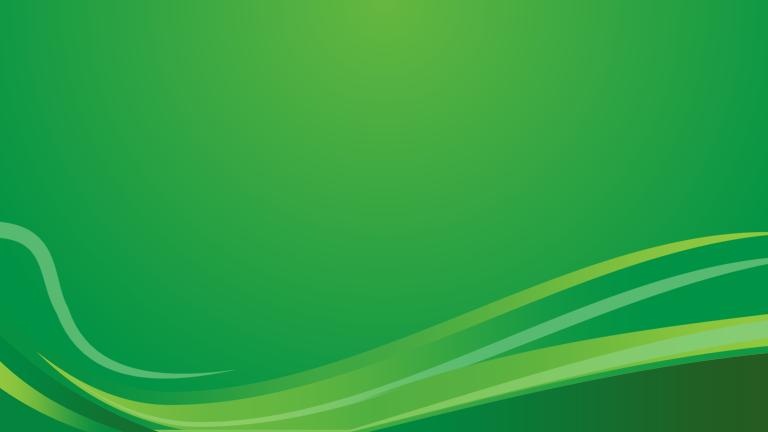
Write a WebGL 1 fragment shader that draws this background.

```glsl
precision highp float;
uniform vec2 u_resolution;

// Cubic edge between two ends, each given as (x, height, slope)
float edge(float x, vec3 a, vec3 b) {
  float span = b.x - a.x;
  float t = clamp((x - a.x) / span, 0.0, 1.0);
  float s = 1.0 - t;
  return mix(a.y, b.y, t * t * (3.0 - 2.0 * t))
       + span * t * s * (a.z * s - b.z * t);
}

// Two edges joined at a level valley
float valley(float x, vec3 left, vec2 low, vec3 right) {
  vec3 mid = vec3(low, 0.0);
  return x < low.x ? edge(x, left, mid) : edge(x, mid, right);
}

float below(float y, float top) {
  float soft = 0.8 / u_resolution.y;
  return smoothstep(-soft, soft, top - y);
}

float between(float y, float bottom, float top) {
  return max(below(y, top) - below(y, bottom), 0.0);
}

vec2 bezier(vec2 a, vec2 b, vec2 c, vec2 d, float t) {
  float s = 1.0 - t;
  return s * s * s * a + 3.0 * s * t * (s * b + t * c) + t * t * t * d;
}

// S-shaped path: a steep drop followed by a long sweep
vec2 ribbonPath(float t) {
  vec2 joint = vec2(0.144, 0.282);
  return t < 0.5
    ? bezier(vec2(0.0, 0.468), vec2(0.127, 0.456), vec2(0.104, 0.352), joint, t * 2.0)
    : bezier(joint, vec2(0.197, 0.132), vec2(0.347, 0.109), vec2(0.544, 0.144), t * 2.0 - 1.0);
}

float ribbonDistance(vec2 p) {
  float nearest = 1.0;
  vec2 a = ribbonPath(0.0);
  for (int i = 1; i <= 40; i++) {
    float t = float(i) / 40.0;
    vec2 b = ribbonPath(t);
    vec2 along = b - a;
    float h = clamp(dot(p - a, along) / dot(along, along), 0.0, 1.0);
    float taper = t + (h - 1.0) / 40.0;
    float halfWidth = 0.0185 * (1.0 - taper * taper * taper) - 0.006 * taper * (1.0 - taper);
    nearest = min(nearest, length(p - a - along * h) - halfWidth);
    a = b;
  }
  return nearest;
}

void main() {
  vec2 p = gl_FragCoord.xy / u_resolution.y;
  p.x *= 1.7778 * u_resolution.y / u_resolution.x;
  float x = p.x;
  float y = p.y;
  vec3 deep = vec3(0.0, 0.575, 0.27);
  vec3 leaf = vec3(0.40, 0.72, 0.25);
  vec3 lime = vec3(0.56, 0.78, 0.24);
  vec3 mint = vec3(0.34, 0.73, 0.44);
  vec3 forest = vec3(0.07, 0.44, 0.19);

  // Backdrop glow from the top centre
  vec3 color = mix(leaf, deep, min(distance(p, vec2(0.889, 1.0)) / 1.06, 1.0));

  // Tapered S ribbon
  float soft = 0.8 / u_resolution.y;
  color = mix(color, mint, 1.0 - smoothstep(-soft, soft, ribbonDistance(p)));

  // Upper wave and its bright rim
  float crest = valley(x, vec3(0.0, 0.271, -0.75), vec2(0.394, 0.093), vec3(1.778, 0.463, 0.0));
  vec3 rim = mix(vec3(0.02, 0.565, 0.26), vec3(0.25, 0.66, 0.26), smoothstep(0.15, 0.8, x));
  rim = mix(rim, lime, smoothstep(0.8, 1.7, x));
  color = mix(color, rim, below(y, crest));

  // Wave body, from lime at the tip to deep green at the right
  float inner = valley(x, vec3(0.083, 0.1875, -0.8), vec2(0.394, 0.0625), vec3(1.778, 0.456, 0.1));
  float underside = edge(x, vec3(0.083, 0.1875, -1.0), vec3(0.532, -0.01, -0.1));
  vec3 body = mix(lime, leaf, smoothstep(0.08, 0.55, x));
  body = mix(body, deep, smoothstep(0.55, 1.55, x));
  color = mix(color, body, between(y, underside, inner));

  // Pale ribbon across the body
  float paleTop = valley(x, vec3(0.139, 0.148, -0.8), vec2(0.463, 0.023), vec3(1.778, 0.403, 0.1));
  float paleBottom = valley(x, vec3(0.139, 0.148, -0.85), vec2(0.463, 0.012), vec3(1.778, 0.389, 0.2));
  vec3 pale = mix(vec3(0.55, 0.80, 0.40), mint, smoothstep(0.5, 1.2, x));
  color = mix(color, pale, between(y, paleBottom, paleTop));

  // Lower wave: lime, pale and lime stripes above a green sliver
  float lowerTop = edge(x, vec3(0.787, 0.0556, 0.4), vec3(1.778, 0.273, 0.12));
  float glossTop = edge(x, vec3(0.81, 0.005, 0.3), vec3(1.778, 0.259, 0.15));
  float glossBottom = edge(x, vec3(0.81, 0.0, 0.25), vec3(1.778, 0.218, 0.15));
  float stripeBottom = edge(x, vec3(0.81, -0.002, 0.25), vec3(1.778, 0.199, 0.1));
  float floorTop = edge(x, vec3(0.833, -0.005, 0.25), vec3(1.778, 0.183, 0.1));
  float right = smoothstep(0.8, 1.75, x);
  float start = smoothstep(0.787, 0.95, x);
  color = mix(color, mix(vec3(0.33, 0.69, 0.25), lime, right * right), start * below(y, lowerTop));
  vec3 gloss = mix(vec3(0.50, 0.78, 0.36), vec3(0.52, 0.80, 0.45), right);
  color = mix(color, gloss, between(y, glossBottom, glossTop));
  color = mix(color, mix(vec3(0.25, 0.67, 0.26), vec3(0.06, 0.60, 0.27), right),
              between(y, floorTop, stripeBottom));

  // Dark ground at the lower right
  vec3 ground = mix(vec3(0.0, 0.53, 0.25), forest, smoothstep(0.9, 1.45, x));
  ground = mix(ground, vec3(0.14, 0.36, 0.13), smoothstep(1.3, 1.75, x));
  color = mix(color, ground, below(y, floorTop));

  // Dark band and lime wedge in the lower left corner
  float bandTop = edge(x, vec3(0.0, 0.2245, -0.95), vec3(0.395, -0.01, -0.35));
  float wedgeTop = edge(x, vec3(0.0, 0.164, -0.95), vec3(0.315, -0.01, -0.35));
  float wedgeBottom = edge(x, vec3(0.0, 0.102, -0.7), vec3(0.235, -0.01, -0.3));
  color = mix(color, mix(vec3(0.0, 0.53, 0.25), forest, smoothstep(0.0, 0.3, x)), below(y, bandTop));
  color = mix(color, mix(lime, vec3(0.03, 0.55, 0.25), smoothstep(0.0, 0.26, x)), below(y, wedgeTop));
  color = mix(color, vec3(0.01, 0.52, 0.24), below(y, wedgeBottom));

  gl_FragColor = vec4(color, 1.0);
}
```
